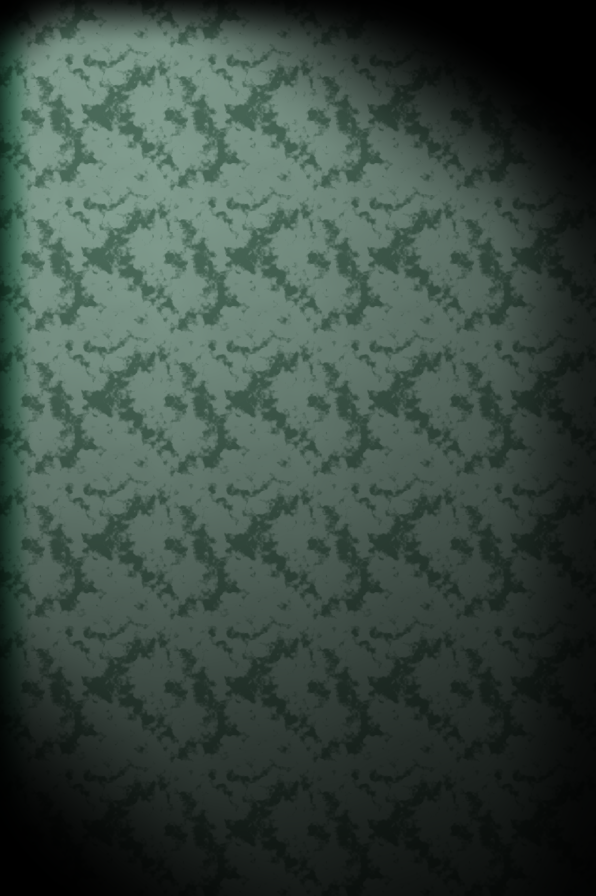
A WebGL 1 fragment shader for this pattern:

```glsl
precision highp float;
// Worn green wallpaper: a repeating lacy marbled motif under uneven lamp light.

uniform vec2 u_resolution;

const float TILE_SIZE = 0.24;               // repeat, in canvas widths
const vec2 TILE_SHIFT = vec2(0.388, 0.286); // phase, in tiles
const vec3 PAPER = vec3(0.50, 0.61, 0.555);
const vec3 INK_TINT = vec3(0.58, 0.68, 0.63);
const vec3 EDGE_TINT = vec3(0.6, 1.0, 0.85);

float hash(vec2 cell) {
  vec3 q = fract(cell.xyx * vec3(0.1031, 0.1030, 0.0973));
  q += dot(q, q.yzx + 33.33);
  return fract((q.x + q.y) * q.z);
}

// Value noise that wraps once per tile
float tileNoise(vec2 p, float cells, float seed) {
  vec2 g = p * cells;
  vec2 i = floor(g);
  vec2 f = fract(g);
  f = f * f * (3.0 - 2.0 * f);
  vec2 lo = mod(i, cells) + seed;
  vec2 hi = mod(i + 1.0, cells) + seed;
  return mix(mix(hash(lo), hash(vec2(hi.x, lo.y)), f.x),
             mix(hash(vec2(lo.x, hi.y)), hash(hi), f.x), f.y);
}

float tileFbm(vec2 p, float cells, float seed) {
  float sum = 0.0;
  float weight = 0.5;
  for (int octave = 0; octave < 3; octave++) {
    sum += weight * tileNoise(p, cells, seed);
    weight *= 0.6;
    cells *= 2.0;
    seed += 17.0;
  }
  return sum / 0.98;
}

// Soft stroke from a to b, wrapped across tile borders
float stroke(vec2 p, vec2 a, vec2 b, float width) {
  vec2 axis = 0.5 * (b - a);
  vec2 q = p - 0.5 * (a + b);
  q -= floor(q + 0.5);
  float along = clamp(dot(q, axis) / dot(axis, axis), -1.0, 1.0);
  return 1.0 - smoothstep(0.0, width, length(q - along * axis));
}

// Density of the motif: an open hook, a descending branch and loose sprigs
float motif(vec2 p) {
  float hook = stroke(p, vec2(0.64, 0.24), vec2(0.41, 0.40), 0.13);
  hook = max(hook, stroke(p, vec2(0.41, 0.40), vec2(0.26, 0.53), 0.12));
  hook = max(hook, stroke(p, vec2(0.28, 0.55), vec2(0.45, 0.60), 0.10));
  hook = max(hook, stroke(p, vec2(0.42, 0.50), vec2(0.57, 0.70), 0.17));
  hook = max(hook, stroke(p, vec2(0.57, 0.70), vec2(0.74, 0.82), 0.15));
  float branch = stroke(p, vec2(0.00, 0.46), vec2(0.11, 0.67), 0.13);
  branch = max(branch, stroke(p, vec2(0.11, 0.67), vec2(0.27, 0.83), 0.11));
  branch = max(branch, stroke(p, vec2(0.22, 0.83), vec2(0.08, 0.91), 0.14));
  float sprigs = stroke(p, vec2(0.82, 0.05), vec2(0.96, -0.08), 0.10);
  sprigs = max(sprigs, stroke(p, vec2(0.02, 0.12), vec2(0.05, 0.15), 0.10));
  sprigs = max(sprigs, stroke(p, vec2(0.83, 0.54), vec2(0.85, 0.58), 0.10));
  float faint = stroke(p, vec2(0.20, 0.24), vec2(0.29, 0.13), 0.10);
  faint = max(faint, stroke(p, vec2(0.29, 0.13), vec2(0.60, 0.10), 0.08));
  faint = max(faint, stroke(p, vec2(0.76, 0.20), vec2(0.90, 0.34), 0.16));
  faint = max(faint, stroke(p, vec2(0.90, 0.34), vec2(1.02, 0.42), 0.13));
  return max(max(hook, branch), max(0.85 * sprigs, 0.6 * faint));
}

// Lacy ink coverage: ragged grain crossed by thin curling veins
float inkCover(vec2 p) {
  vec2 bend = vec2(tileFbm(p, 9.0, 3.0), tileFbm(p, 9.0, 41.0)) - 0.5;
  float grain = tileFbm(p, 19.0, 7.0) - 0.5;
  float veins = 1.0 - abs(2.0 * tileNoise(p + 0.05 * bend, 17.0, 61.0) - 1.0);
  float density = 0.85 * motif(p + 0.13 * bend);
  return smoothstep(0.3, 0.95, density + 1.7 * grain + 0.5 * (veins - 0.5));
}

// Lamp light; p is in canvas widths measured down from the top left
float lampLight(vec2 p, float height) {
  float glow = 1.0 - smoothstep(0.0, 1.72, distance(p, vec2(0.17, 0.27)));
  float topRight = dot(p - vec2(0.57, 0.0), vec2(-0.537, 0.843));
  float lowLeft = dot(p - vec2(0.0, height - 0.23), vec2(0.73, -0.68));
  float corners = smoothstep(-0.07, 0.23, topRight)
                * smoothstep(-0.10, 0.25, lowLeft)
                * smoothstep(0.0, 0.14, length(p));
  float edges = smoothstep(-0.045, 0.06, p.x)
              * smoothstep(-0.025, 0.08, p.y)
              * mix(0.4, 1.0, smoothstep(0.0, 0.18, 1.0 - p.x));
  return glow * corners * edges;
}

void main() {
  float height = u_resolution.y / u_resolution.x;
  vec2 p = gl_FragCoord.xy / u_resolution.x;
  p.y = height - p.y;
  vec2 tile = p / TILE_SIZE - TILE_SHIFT;

  // Paper with soft mottling, then the printed motif
  vec3 color = PAPER * (0.97 + 0.06 * tileFbm(tile, 4.0, 23.0));
  color *= mix(vec3(1.0), INK_TINT, inkCover(tile));

  // Greener shade along the left edge
  color *= mix(EDGE_TINT, vec3(1.0), smoothstep(0.0, 0.06, p.x));
  gl_FragColor = vec4(color * lampLight(p, height), 1.0);
}
```
